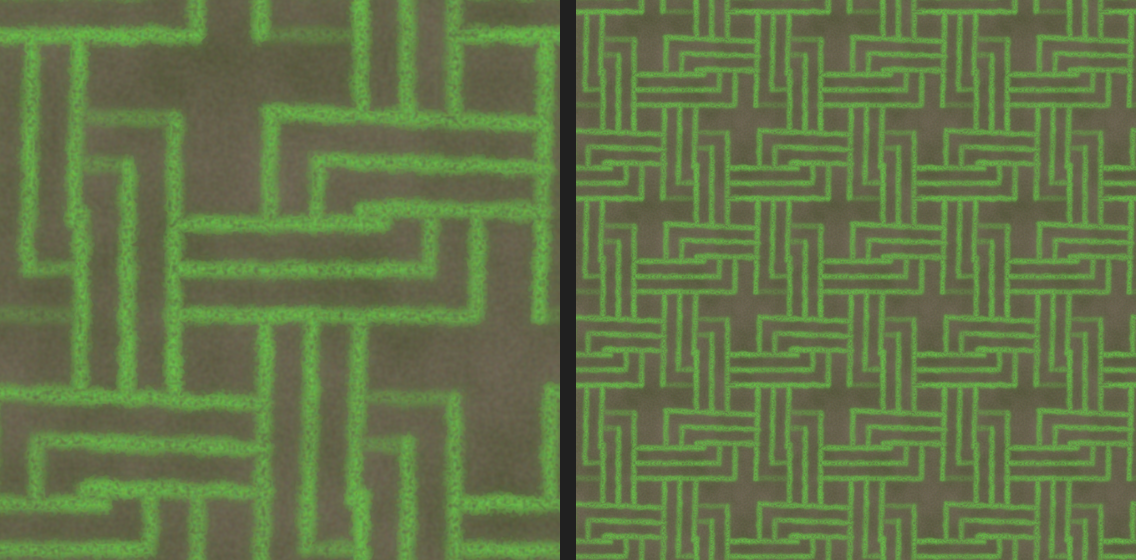
Left: one tile. Right: repeated 3 by 3.
Give the GLSL for this pattern, as a Shadertoy shader.

```glsl
// Mossy joints between interlocking planks on bare soil. Four families of nested,
// L-shaped joints fill half a tile and repeat by a diagonal half-tile shift;
// wrapping gradient noise frays the moss, fades it and mottles the soil.

#define CELLS 12.0         // plank widths across the canvas
#define JOINT_CORE 0.07    // distance with full moss, in plank widths
#define JOINT_EDGE 0.28    // distance where the moss ends
#define FRAY 0.11          // raggedness of the moss edge
#define WOBBLE 0.10        // sideways drift of the joints
#define HAZE 0.13          // thin growth beside the joints
#define MOSS_GRAIN 0.85    // contrast of the moss tufts
#define SOIL_GRAIN 0.045   // contrast of the soil speckle

const vec3 SOIL_DARK  = vec3(0.345, 0.350, 0.245);
const vec3 SOIL_LIGHT = vec3(0.425, 0.395, 0.325);
const vec3 MOSS       = vec3(0.405, 0.675, 0.285);

// Integer hash giving a unit gradient
vec2 gradient(vec2 cell, float period, uint seed) {
    uvec2 c = uvec2(mod(cell, period));
    uint h = c.x * 1597u + c.y * 51749u + seed * 7919u;
    h = (h ^ (h >> 15u)) * 73244475u;
    h = (h ^ (h >> 13u)) * 40503u;
    h ^= h >> 16u;
    float angle = float(h & 65535u) * 6.28319 / 65536.0;
    return vec2(cos(angle), sin(angle));
}

// Gradient noise that wraps after "period" cells per canvas
float noise(vec2 uv, float period, uint seed) {
    vec2 p = uv * period, i = floor(p), f = p - i;
    vec2 u = f * f * f * (f * (f * 6.0 - 15.0) + 10.0);
    vec2 e = vec2(1, 0);
    float a = dot(gradient(i, period, seed), f);
    float b = dot(gradient(i + e.xy, period, seed), f - e.xy);
    float c = dot(gradient(i + e.yx, period, seed), f - e.yx);
    float d = dot(gradient(i + e.xx, period, seed), f - e.xx);
    return mix(mix(a, b, u.x), mix(c, d, u.x), u.y);
}

float segmentDistance(vec2 p, vec2 a, vec2 b) {
    vec2 ab = b - a, ap = p - a;
    return length(ap - ab * clamp(dot(ap, ab) / dot(ab, ab), 0.0, 1.0));
}

// Moss in x, surrounding haze in y
vec2 joint(vec2 p, vec2 a, vec2 b, float strength, float fray) {
    float d = segmentDistance(p, a, b);
    float moss = 1.0 - smoothstep(JOINT_CORE, JOINT_EDGE, d + fray);
    float haze = 1.0 - smoothstep(0.1, 0.55, d);
    return strength * vec2(moss, haze);
}

// One L-shaped joint: long leg to the corner, then the short leg
vec2 bend(vec2 p, vec2 start, vec2 corner, vec2 end, float shortLeg, float fray) {
    return max(joint(p, start, corner, 1.0, fray),
               joint(p, corner, end, shortLeg, fray));
}

// Four families of three nested bends; y runs downwards
vec2 nestedBends(vec2 p, float fray) {
    vec2 growth = vec2(0);
    for (int n = 0; n < 3; n++) {
        float k = float(n);
        float low = 4.8 + 0.98 * k, high = 2.4 + 1.03 * k;
        // Rightward, turning up
        growth = max(growth, bend(p, vec2(3.75, low), vec2(8.2 + k, low),
                                  vec2(8.25 + k, 4.5), 0.95, fray));
        // Leftward, turning down
        growth = max(growth, bend(p, vec2(11.7, 2.67 + 0.94 * k), vec2(5.8 + k, high),
                                  vec2(5.78 + k, 4.75), 0.95, fray));
        // Upward, turning left into a fading leg
        growth = max(growth, bend(p, vec2(3.72 - k, 8.45), vec2(3.74 - k, 2.55 + k),
                                  vec2(1.68, 2.5 + k), 0.55, fray));
        // Downward, turning right
        growth = max(growth, bend(p, vec2(k - 0.3, 0.75), vec2(k - 0.42, 6.75 - k),
                                  vec2(1.7, 6.75 - k), 0.4 + 0.25 * k, fray));
    }
    return growth;
}

// Every copy of the bends that can reach this point
vec2 jointGrowth(vec2 g, float fray) {
    vec2 growth = vec2(0);
    for (int row = 0; row < 2; row++) {
        for (int column = 0; column < 2; column++) {
            float shift = 6.0 * (float(row) - floor(g.y / 6.0));
            vec2 p = vec2(mod(g.x + shift + 1.0, CELLS) - 1.0 + CELLS * float(column),
                          mod(g.y, 6.0) + 6.0 * float(row));
            growth = max(growth, nestedBends(p, fray));
        }
    }
    return growth;
}

void mainImage(out vec4 fragColor, in vec2 fragCoord) {
    vec2 uv = fragCoord / iResolution.xy;
    float tuft = noise(uv, 88.0, 1u), fine = noise(uv, 150.0, 2u);
    float patches = noise(uv, 7.0, 3u);

    // Moss along wobbling, frayed joints
    vec2 drift = WOBBLE * vec2(noise(uv, 24.0, 4u), noise(uv, 24.0, 5u));
    vec2 g = vec2(uv.x, 1.0 - uv.y) * CELLS + drift;
    vec2 growth = jointGrowth(g, FRAY * (tuft + fine));
    float vigour = 0.80 + 0.3 * patches + MOSS_GRAIN * (0.5 * tuft + 0.35 * fine);
    float moss = clamp(growth.x * vigour + HAZE * growth.y * (1.0 - growth.x), 0.0, 1.1);

    // Mottled soil with a faintly coloured speckle, darker near the joints
    float light = 0.56 + 0.7 * noise(uv, 5.0, 6u) + 0.4 * noise(uv, 16.0, 7u);
    vec3 soil = mix(SOIL_DARK, SOIL_LIGHT, clamp(light - 0.15 * growth.y, 0.0, 1.0));
    vec3 speckle = vec3(noise(uv, 120.0, 8u), fine, noise(uv, 120.0, 9u));
    soil += SOIL_GRAIN * (0.6 * speckle + 0.6 * tuft);

    fragColor = vec4(mix(soil, MOSS + 0.06 * speckle, moss), 1.0);
}
```
